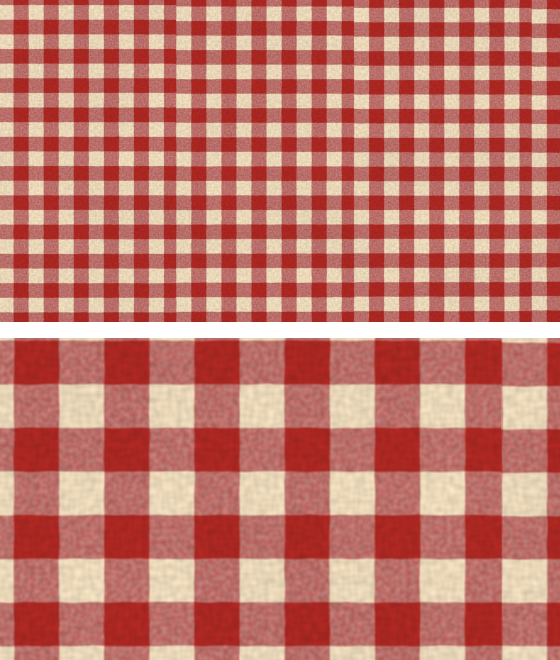
Top, the full canvas; bottom, a detail of the centre.
Reproduce this pattern procedurally as a Shadertoy shader.

```glsl
#define CHECK vec2(0.0934, 0.0909)   // repeat size, canvas height = 1
#define PANEL_WIDTH 0.552            // cloth panels joined side by side
#define ORIGIN vec2(-0.0045, 0.0158) // first cream corner from the top left
#define SEAM_SHIFT vec2(-0.0023, 0.0045) // row step per seam: bottom, top
#define EDGE_SOFTNESS 0.0017
#define EDGE_WOBBLE 0.0012
#define THREADS 190.0
#define GRAIN 0.075
#define CREAM vec3(0.91, 0.84, 0.72)
#define RED vec3(0.66, 0.15, 0.13)
#define PINK_DARK vec3(0.72, 0.40, 0.38)
#define PINK_LIGHT vec3(0.73, 0.46, 0.44)

vec2 hashGradient(vec2 cell) {
    vec3 q = fract(cell.xyx * vec3(0.1031, 0.1030, 0.0973));
    q += dot(q, q.yzx + 33.33);
    float angle = 6.28318 * fract((q.x + q.y) * q.z);
    return vec2(cos(angle), sin(angle));
}

float gradientNoise(vec2 p) {
    vec2 i = floor(p), f = fract(p);
    vec2 u = f * f * f * (f * (f * 6.0 - 15.0) + 10.0);
    float a = dot(hashGradient(i), f);
    float b = dot(hashGradient(i + vec2(1, 0)), f - vec2(1, 0));
    float c = dot(hashGradient(i + vec2(0, 1)), f - vec2(0, 1));
    float d = dot(hashGradient(i + vec2(1, 1)), f - vec2(1, 1));
    return mix(mix(a, b, u.x), mix(c, d, u.x), u.y);
}

// Signed distance to the dyed second half of each repeat, positive inside
float stripeDistance(float x, float period) {
    return period * (0.25 - abs(fract(x / period - 0.25) - 0.5));
}

void mainImage(out vec4 fragColor, in vec2 fragCoord) {
    float pixel = 1.0 / iResolution.y;
    float soft = max(0.75 * pixel, EDGE_SOFTNESS);
    vec2 uv = fragCoord * pixel;
    vec2 cloth = vec2(uv.x, 1.0 - uv.y) - ORIGIN;

    // Panels restart the columns and slightly displace the rows
    float panel = floor(cloth.x / PANEL_WIDTH);
    float localX = cloth.x - panel * PANEL_WIDTH;
    float seamDistance = PANEL_WIDTH - localX;
    float seams = panel + 1.0 - smoothstep(0.0, soft, seamDistance);
    float rowY = cloth.y - seams * mix(SEAM_SHIFT.x, SEAM_SHIFT.y, uv.y);

    // Slightly uneven thread edges
    vec2 wobble = EDGE_WOBBLE * vec2(gradientNoise(uv * 45.0),
                                     gradientNoise(uv * 45.0 + 71.0));
    float column = min(stripeDistance(localX + wobble.x, CHECK.x), seamDistance);
    float row = stripeDistance(rowY + wobble.y, CHECK.y);
    vec2 dyed = smoothstep(-soft, soft, vec2(column, row));

    // Crossing stripes: cream, heathered pink, red
    float heather = gradientNoise(uv * THREADS);
    vec3 pink = mix(PINK_DARK, PINK_LIGHT, 0.5 + 1.8 * heather);
    vec3 color = mix(mix(CREAM, pink, dyed.x), mix(pink, RED, dyed.x), dyed.y);

    // Woven grain and faint broad shading
    float warp = gradientNoise(uv * THREADS * vec2(1.0, 0.45) + 19.0);
    float weft = gradientNoise(uv * THREADS * vec2(0.45, 1.0) + 47.0);
    float shade = 0.025 * gradientNoise(uv * 5.0 + 9.0);
    color *= 1.0 + GRAIN * (warp + weft) + shade;

    fragColor = vec4(clamp(color, 0.0, 1.0), 1.0);
}
```
